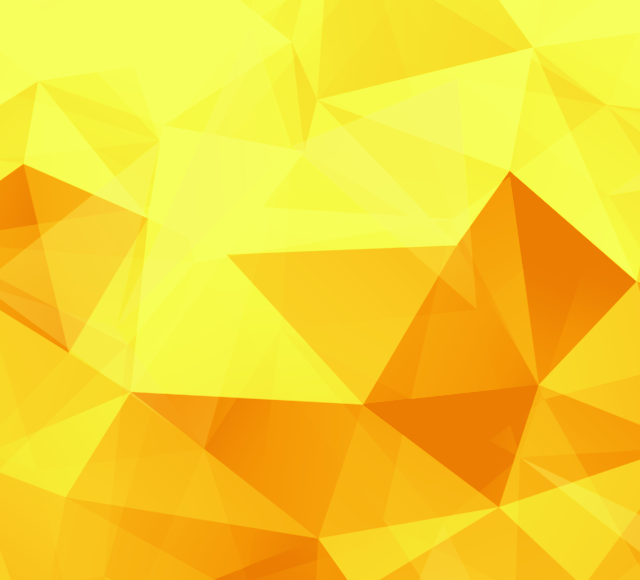
A WebGL 1 fragment shader for this background:

```glsl
precision highp float;

uniform vec2 u_resolution;

// Lengths are in canvas heights, tones run from 0 (amber) to 1 (lemon)
const float FACET_SIZE = 0.235;
const float VEIL_SIZE = 0.40;
const float SLIVER_SIZE = 0.29;
const float FACET_CONTRAST = 0.27;
const float VEIL_CONTRAST = 0.10;
const float SLIVER_CONTRAST = 0.07;
const float JITTER = 0.84;
const float SHADE_SLOPE = 0.32;
const float EDGE_SOFTNESS = 0.0016;
const float HAZE_STRENGTH = 0.16;

const vec3 AMBER = vec3(0.92, 0.49, 0.01);
const vec3 ORANGE = vec3(0.96, 0.59, 0.02);
const vec3 MARIGOLD = vec3(0.97, 0.69, 0.06);
const vec3 GOLD = vec3(0.98, 0.80, 0.13);
const vec3 YELLOW = vec3(0.97, 0.89, 0.17);
const vec3 LEMON = vec3(0.97, 0.98, 0.26);
const vec3 PALE = vec3(0.97, 1.00, 0.36);
const vec3 HAZE = vec3(0.96, 0.86, 0.50);

float hash(vec2 p) {
  return fract(sin(dot(p, vec2(127.1, 311.7))) * 43758.5453);
}

vec2 meshVertex(vec2 id, float seed) {
  vec2 key = id + seed;
  return id + 0.5 + JITTER * (vec2(hash(key), hash(key + 57.3)) - 0.5);
}

float glow(vec2 p, vec2 center, float radius) {
  vec2 d = (p - center) / radius;
  return exp(-dot(d, d));
}

// Broad light: lemon above, amber to the lower right and at the left edge
float lightField(vec2 p) {
  float tone = 0.25 + 0.62 * smoothstep(0.22, 0.82, p.y + 0.28 * (0.5 - p.x));
  tone -= 0.48 * glow(p, vec2(0.0, 0.54), 0.19);
  tone -= 0.22 * glow(p, vec2(0.87, 0.50), 0.20);
  tone -= 0.22 * glow(p, vec2(0.68, 0.96), 0.14);
  tone += 0.32 * glow(p, vec2(0.05, 0.23), 0.17);
  tone += 0.18 * glow(p, vec2(0.36, 0.42), 0.16);
  tone += 0.14 * glow(p, vec2(1.08, 0.25), 0.20);
  return tone;
}

float cross2(vec2 a, vec2 b) {
  return a.x * b.y - a.y * b.x;
}

float edgeDistance(vec2 p, vec2 a, vec2 b) {
  return cross2(b - a, p - a) / length(b - a);
}

float triangleCover(vec2 p, vec2 a, vec2 b, vec2 c, float softness) {
  float winding = sign(cross2(b - a, c - a));
  float inside = min(winding * edgeDistance(p, a, b),
                 min(winding * edgeDistance(p, b, c),
                     winding * edgeDistance(p, c, a)));
  return smoothstep(-softness, softness, inside);
}

// Irregular triangle mesh; overlapping triangles blend like tinted glass.
// Returns the broad light per triangle (x) and its random shade (y).
vec2 triangleMesh(vec2 p, float size, float angle, float seed) {
  float s = sin(angle), c = cos(angle);
  mat2 turn = mat2(c, s, -s, c);
  vec2 q = turn * p / size;
  vec2 home = floor(q);
  vec3 total = vec3(0.0);
  for (int j = -2; j <= 1; j++) {
    for (int i = -2; i <= 1; i++) {
      vec2 id = home + vec2(float(i), float(j));
      vec2 v00 = meshVertex(id, seed);
      vec2 v10 = meshVertex(id + vec2(1.0, 0.0), seed);
      vec2 v01 = meshVertex(id + vec2(0.0, 1.0), seed);
      vec2 v11 = meshVertex(id + vec2(1.0), seed);
      bool flip = hash(id + seed + 19.7) > 0.5;
      for (int k = 0; k < 2; k++) {
        vec2 a = flip ? v10 : v00;
        vec2 b = flip ? v01 : v11;
        vec2 far = flip ? v00 : v10;
        if (k == 1) far = flip ? v11 : v01;
        float cover = triangleCover(q, a, b, far, EDGE_SOFTNESS / size);
        vec2 center = (a + b + far) / 3.0;
        vec2 key = id + seed + 31.7 * float(k + 1);
        float heading = 6.2832 * hash(key + 3.1);
        float slope = dot(q - center, vec2(cos(heading), sin(heading)));
        float shade = 2.0 * hash(key) - 1.0 + SHADE_SLOPE * slope;
        float light = lightField((center * size) * turn);
        total += cover * vec3(light, shade, 1.0);
      }
    }
  }
  return total.xy / max(total.z, 0.001);
}

vec3 palette(float tone) {
  vec3 color = mix(AMBER, ORANGE, smoothstep(0.0, 0.07, tone));
  color = mix(color, MARIGOLD, clamp((tone - 0.07) / 0.11, 0.0, 1.0));
  color = mix(color, GOLD, clamp((tone - 0.18) / 0.17, 0.0, 1.0));
  color = mix(color, YELLOW, clamp((tone - 0.35) / 0.20, 0.0, 1.0));
  color = mix(color, LEMON, clamp((tone - 0.55) / 0.22, 0.0, 1.0));
  return mix(color, PALE, clamp((tone - 0.77) / 0.20, 0.0, 1.0));
}

void main() {
  vec2 p = gl_FragCoord.xy / u_resolution.y;
  vec2 facet = triangleMesh(p, FACET_SIZE, 0.55, 4.0);
  float veil = triangleMesh(p, VEIL_SIZE, 1.15, 83.0).y;
  float sliver = triangleMesh(p, SLIVER_SIZE, -0.35, 141.0).y;

  float tone = facet.x + FACET_CONTRAST * facet.y
             + VEIL_CONTRAST * veil + SLIVER_CONTRAST * sliver;
  vec3 color = palette(tone);

  // Milky glass where a sliver is strongly lit
  color = mix(color, HAZE, HAZE_STRENGTH * smoothstep(0.55, 0.95, sliver));
  gl_FragColor = vec4(color, 1.0);
}
```
